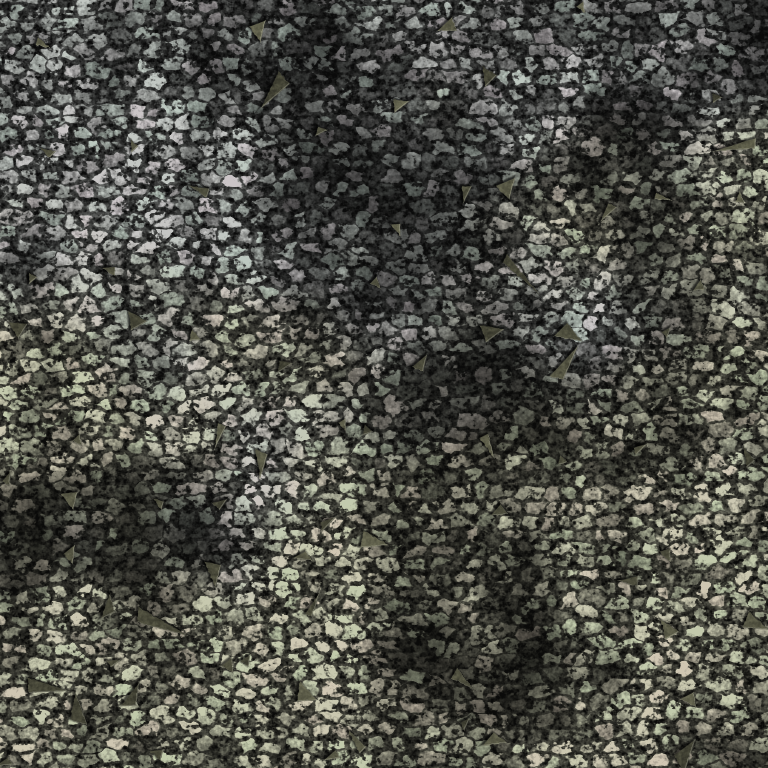
A WebGL 2 fragment shader for this texture:

```glsl
#version 300 es
precision highp float;

uniform vec2 u_resolution;
out vec4 fragColor;

const vec2 STONE_GRID = vec2(36.0, 54.0);
const float CHIP_GRID = 13.0;

float hash(vec2 p) {
  vec3 q = fract(p.xyx * 0.1031);
  q += dot(q, q.yzx + 33.33);
  return fract((q.x + q.y) * q.z);
}

vec2 hash2(vec2 p) {
  return vec2(hash(p + 17.3), hash(p + 71.9));
}

float noise(vec2 p) {
  vec2 cell = floor(p), f = fract(p);
  f = f * f * (3.0 - 2.0 * f);
  return mix(mix(hash(cell), hash(cell + vec2(1, 0)), f.x),
             mix(hash(cell + vec2(0, 1)), hash(cell + vec2(1, 1)), f.x), f.y);
}

float fbm(vec2 p, int octaves) {
  float sum = 0.0, weight = 0.5, total = 0.0;
  for (int i = 0; i < octaves; i++) {
    sum += weight * noise(p);
    total += weight;
    p = mat2(1.6, 1.2, -1.2, 1.6) * p + 9.7;
    weight *= 0.55;
  }
  return sum / total;
}

// Jittered stone centre; alternate courses are shifted like brickwork
vec2 stoneCentre(vec2 cell) {
  vec2 jitter = (hash2(cell) - 0.5) * vec2(0.72, 0.5);
  return cell + 0.5 + jitter + vec2(0.5 * mod(cell.y, 2.0) - 0.25, 0.0);
}

// Distance to the joint between stones, with the stone's cell and offset
float stoneJoint(vec2 p, out vec2 stone, out vec2 toCentre) {
  vec2 home = floor(p);
  float nearest = 100.0;
  for (int y = -1; y <= 1; y++)
    for (int x = -2; x <= 2; x++) {
      vec2 cell = home + vec2(x, y);
      vec2 r = stoneCentre(cell) - p;
      if (dot(r, r) < nearest) {
        nearest = dot(r, r);
        stone = cell;
        toCentre = r;
      }
    }
  float joint = 100.0;
  for (int y = -2; y <= 2; y++)
    for (int x = -2; x <= 2; x++) {
      vec2 r = stoneCentre(home + vec2(x, y)) - p;
      vec2 across = r - toCentre;
      if (dot(across, across) > 0.0001)
        joint = min(joint, dot(0.5 * (toCentre + r), normalize(across)));
    }
  return joint;
}

// Irregular triangle as three half planes
float chipDistance(vec2 q, vec2 seed, float size) {
  float d = -1.0, turn = hash(seed + 3.1) * 6.283;
  for (int k = 0; k < 3; k++) {
    float angle = turn + float(k) * 2.094 + (hash(seed + float(k) * 5.7) - 0.5) * 0.9;
    d = max(d, dot(q, vec2(cos(angle), sin(angle))) - size);
  }
  return d;
}

// Loose flat chips, each with a shadow and a pale lower rim
vec3 addChips(vec3 base, vec2 uv, float grain, float pixel) {
  vec2 home = floor(uv * CHIP_GRID);
  for (int y = -1; y <= 1; y++)
    for (int x = -1; x <= 1; x++) {
      vec2 cell = home + vec2(x, y);
      if (hash(cell + 40.5) > 0.48) continue;
      vec2 q = uv - (cell + 0.1 + 0.8 * hash2(cell + 8.2)) / CHIP_GRID;
      float size = mix(0.0035, 0.0088, pow(hash(cell + 22.4), 1.6));
      q += (grain - 0.5) * 0.002;
      float d = chipDistance(q, cell, size);
      float shade = chipDistance(q - vec2(-0.0018, 0.0016), cell, size);
      float light = chipDistance(q - vec2(-0.0012, 0.0012), cell, size);
      base *= 1.0 - 0.65 * (1.0 - smoothstep(-0.001, 0.003, shade));
      vec3 face = vec3(0.38, 0.38, 0.30) * (0.65 + 0.35 * hash(cell + 60.1) + 0.4 * (grain - 0.5));
      face += 0.13 * smoothstep(-0.0006, 0.0006, light);
      base = mix(base, face, 1.0 - smoothstep(-pixel, pixel, d));
    }
  return base;
}

void main() {
  vec2 uv = gl_FragCoord.xy / u_resolution;
  float pixel = 0.7 / u_resolution.y;

  // Texture layers from coarse to fine
  float grime = fbm(uv * vec2(5.0, 6.5) + 3.0, 5);
  float streak = fbm(uv * vec2(16.0, 4.0) + 31.0, 4);
  float pits = fbm(uv * vec2(110.0, 150.0), 3);
  float grain = fbm(uv * 270.0 + 5.0, 2);

  // Stones in wavering courses with ragged outlines
  vec2 wave = vec2(fbm(uv * 9.0, 2), fbm(uv * 9.0 + 50.0, 2)) - 0.5;
  vec2 ragged = vec2(noise(uv * 130.0), noise(uv * 130.0 + 80.0)) - 0.5;
  vec2 stone, toCentre;
  float joint = stoneJoint(uv * STONE_GRID + wave * 1.1 + ragged * 0.28, stone, toCentre);
  float gap = 0.05 + 0.13 * hash(stone + 12.6);
  float mask = smoothstep(gap - 0.03, gap + 0.09, joint + (pits - 0.5) * 0.26);
  float buried = smoothstep(0.62, 0.95, hash(stone + 90.2) + 0.9 * (0.5 - grime));
  mask *= 1.0 - 0.65 * buried;
  mask *= 0.25 + 0.75 * smoothstep(0.27, 0.46, pits + 0.4 * (grain - 0.5));

  // Brightness
  float mortar = 0.17 + 0.30 * (grain - 0.5) + 0.25 * (pits - 0.5);
  float face = 0.42 + 0.20 * hash(stone + 5.5) - 0.10 * toCentre.y;
  face += 0.34 * (grain - 0.5) + 0.30 * (pits - 0.5);
  float value = mix(mortar, face, mask);
  value *= mix(0.62, 1.16, smoothstep(0.28, 0.62, grime)) * mix(0.80, 1.12, smoothstep(0.3, 0.65, streak));
  value = clamp(value, 0.04, 0.78);

  // Olive below, cooler above, with a slight hue per stone
  float cool = smoothstep(0.35, 0.75, uv.y + 0.9 * (fbm(uv * 4.0 + 70.0, 3) - 0.5));
  vec3 tint = mix(vec3(1.01, 1.01, 0.88), vec3(0.98, 1.0, 0.98), cool);
  tint += vec3(0.04, -0.01, 0.02) * (hash(stone + 33.8) - 0.5) * 2.0 * mask;
  vec3 colour = addChips(value * tint, uv, grain, pixel);
  fragColor = vec4(colour, 1.0);
}
```
